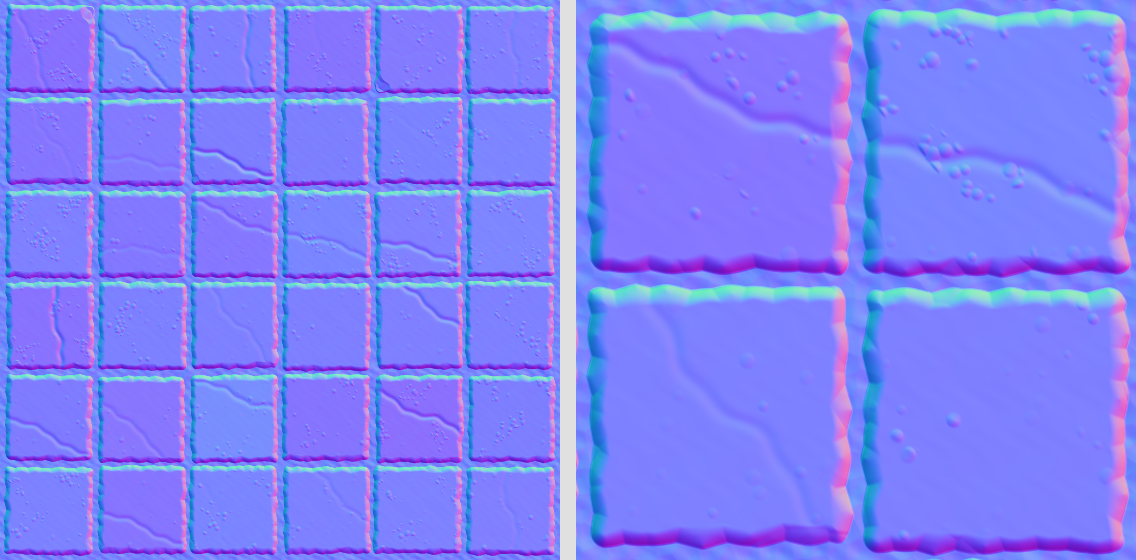
Left: the whole. Right: its middle third, enlarged.
Write a three.js fragment shader that draws this texture map.

```glsl
// Tangent-space normal map of a 6 by 6 grid of worn, chipped stone tiles.
varying vec2 vUv;

const float TILES = 6.0;
const float GRID_SCALE = 6.07;     // slightly over TILES, leaves an outer margin
const float HALF_SIZE = 0.478;     // tile half width, in cells
const float SIZE_VARIATION = 0.012;
const float SHIFT = 0.016;
const float TURN = 0.012;
const float CORNER = 0.055;
const float BEVEL = 0.062;
const float HEIGHT = 0.052;
const float EDGE_WEAR = 0.034;
const float CRACK_DEPTH = 0.021;
const float CRACK_WIDTH = 0.028;
const float BUMP_HEIGHT = 0.0042;
const float CHIP_SLOPE = 0.5;
const float TILT = 0.13;
const float SAMPLE_STEP = 0.006;   // finite difference reach, in cells

float hash(vec2 p) {
  return fract(sin(dot(p, vec2(127.1, 311.7))) * 4375.85);
}

vec2 hash2(vec2 p) {
  return vec2(hash(p), hash(p + 41.3));
}

// Distance to the nearest scattered point
float cellular(vec2 p) {
  vec2 id = floor(p);
  float nearest = 2.0;
  for (int y = -1; y <= 1; y++)
    for (int x = -1; x <= 1; x++) {
      vec2 c = id + vec2(x, y);
      nearest = min(nearest, length(c + hash2(c) - p));
    }
  return nearest;
}

// Rounded grains that appear where density is high
float grains(vec2 p, float density) {
  vec2 id = floor(p);
  float top = 0.0;
  for (int y = -1; y <= 1; y++)
    for (int x = -1; x <= 1; x++) {
      vec2 c = id + vec2(x, y);
      float radius = mix(0.35, 0.75, hash(c + 7.7));
      float dome = max(0.0, 1.0 - length(c + hash2(c) - p) / radius);
      float present = smoothstep(0.0, 0.12, density - hash(c + 19.1));
      top = max(top, dome * (2.0 - dome) * radius * present);
    }
  return top;
}

float waves(vec2 p) {
  return sin(p.x * 5.3 + 1.7 * sin(p.y * 4.1)) * 0.5
       + sin(p.y * 7.9 + 1.3 * sin(p.x * 6.7)) * 0.3
       + sin((p.x + p.y) * 17.0 + sin(p.y * 13.0)) * 0.2;
}

float roundedBox(vec2 p, float halfSize, float radius) {
  vec2 d = abs(p) - halfSize + radius;
  return length(max(d, 0.0)) + min(max(d.x, d.y), 0.0) - radius;
}

// Groove in cracked tiles, faint or absent in most
float crack(vec2 q, vec2 cell) {
  float angle = 0.75 + (hash(cell + 3.1) - 0.5) * 1.5;
  vec2 across = vec2(cos(angle), sin(angle));
  float along = dot(q, vec2(-across.y, across.x));
  float offset = (hash(cell + 5.9) - 0.5) * 0.5;
  float d = dot(q, across) - offset + 0.05 * waves(vec2(along, offset) * 1.6);
  float strength = pow(hash(cell + 8.3), 5.0);
  return strength * exp(-d * d / (CRACK_WIDTH * CRACK_WIDTH));
}

// Relief around one tile: x is the height, y the tile coverage
vec2 relief(vec2 p, vec2 cell) {
  vec2 q = p - cell - 0.5 - (hash2(cell + 2.3) - 0.5) * 2.0 * SHIFT;
  float turn = (hash(cell + 6.1) - 0.5) * 2.0 * TURN;
  q += turn * vec2(-q.y, q.x);

  // Chiselled outline and bevel
  float facets = cellular(p * 8.0);
  float size = HALF_SIZE - SIZE_VARIATION * hash(cell + 9.7);
  float d = roundedBox(q, size, CORNER) + EDGE_WEAR * (facets - 0.32);
  float inside = clamp(-d / BEVEL, 0.0, 1.0);
  float body = HEIGHT * inside * (2.0 - inside);

  // Broken corner
  vec2 side = sign(hash2(cell + 12.9) - 0.5);
  float reach = 0.16 * smoothstep(0.55, 1.0, hash(cell + 14.3));
  float cut = dot(q * side, vec2(0.8, 0.6)) - 0.66 + reach + 0.05 * (facets - 0.4);
  body = min(body, max(0.012, HEIGHT - CHIP_SLOPE * max(cut, 0.0)));

  // Surface wear
  float patches = waves(p * 1.7 + hash2(cell) * 9.0);
  float density = 0.06 + 0.55 * hash(cell + 16.7) * smoothstep(0.1, 0.8, patches);
  float wear = BUMP_HEIGHT * grains(p * 24.0, density) * 2.0
             + 0.0007 * waves(p * 3.0) - CRACK_DEPTH * crack(q, cell);

  // Rough mortar
  float mortar = 0.007 * waves(p * 2.4) + 0.006 * cellular(p * 13.0);
  return vec2(body + mix(mortar, wear, inside), inside);
}

void main() {
  vec2 p = (vUv - 0.5) * GRID_SCALE + 0.5 * TILES;
  vec2 cell = clamp(floor(p), 0.0, TILES - 1.0);
  vec2 e = vec2(SAMPLE_STEP, 0.0);
  vec2 right = relief(p + e.xy, cell), left = relief(p - e.xy, cell);
  vec2 up = relief(p + e.yx, cell), down = relief(p - e.yx, cell);
  vec2 slope = vec2(right.x - left.x, up.x - down.x) / (2.0 * SAMPLE_STEP);

  // Each tile leans a little
  float lean = hash(cell + 21.7) * 2.0 - 1.0;
  vec2 tilt = TILT * (lean * abs(lean) * vec2(-0.6, 0.9) + 0.3 * (hash2(cell + 23.9) - 0.5));
  float cover = 0.25 * (right.y + left.y + up.y + down.y);
  vec2 mortarTilt = vec2(-0.06, 0.06);
  vec3 normal = normalize(vec3(mix(mortarTilt, tilt, cover) - slope, 1.0));
  gl_FragColor = vec4(normal * 0.5 + 0.5, 1.0);
}
```
